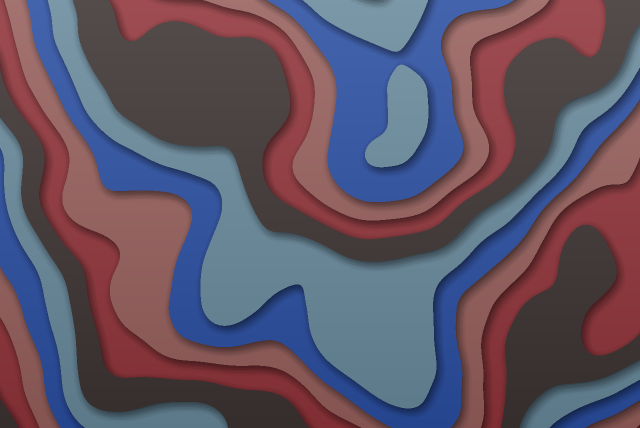
Give the GLSL for this background, as a Shadertoy shader.

```glsl
#define SHEETS 5
#define TREND vec2(1.7, 1.35)
#define RIDGE vec2(0.85, 0.3)
#define WARP_SCALE 2.9
#define WARP_AMOUNT 0.75
#define DETAIL_AMOUNT 0.16
#define SHADOW_RADIUS 0.019
#define SHADOW_OFFSET vec2(-0.006, 0.008)
#define SHADOW_STRENGTH 0.6
#define SHADOW_TAPS 24
#define LIGHT_FALLOFF 0.12
#define SAMPLES 2

// Sheets from lowest to highest: red, rose, blue, slate, charcoal
const vec3 PALETTE[SHEETS] = vec3[SHEETS](
    vec3(0.56, 0.24, 0.26),
    vec3(0.58, 0.39, 0.38),
    vec3(0.205, 0.33, 0.62),
    vec3(0.42, 0.535, 0.60),
    vec3(0.27, 0.235, 0.235));

vec2 randomGradient(vec2 cell) {
    float angle = 6.2832 * fract(sin(dot(cell, vec2(127.1, 311.7))) * 43758.5);
    return vec2(cos(angle), sin(angle));
}

float gradientNoise(vec2 p) {
    vec2 cell = floor(p), f = p - cell;
    vec2 u = f * f * f * (f * (f * 6.0 - 15.0) + 10.0);
    vec2 e = vec2(1.0, 0.0);
    float a = dot(randomGradient(cell), f);
    float b = dot(randomGradient(cell + e.xy), f - e.xy);
    float c = dot(randomGradient(cell + e.yx), f - e.yx);
    float d = dot(randomGradient(cell + e.xx), f - e.xx);
    return mix(mix(a, b, u.x), mix(c, d, u.x), u.y);
}

// Ridge running up the canvas, bent by two octaves of noise
float terrain(vec2 p) {
    vec2 q = p - RIDGE;
    float side = sqrt(q.x * q.x + 0.012);
    return 0.95 + TREND.y * q.y - TREND.x * side
        + WARP_AMOUNT * gradientNoise(p * WARP_SCALE + 3.7)
        + DETAIL_AMOUNT * gradientNoise(p * WARP_SCALE * 2.1 + 17.3);
}

int sheetAt(vec2 p) {
    return min(int(fract(terrain(p)) * float(SHEETS)), SHEETS - 1);
}

// Share of a disc, shifted towards the light, covered by higher sheets
float shadowOn(int sheet, vec2 p) {
    float covered = 0.0;
    for (int i = 0; i < SHADOW_TAPS; i++) {
        float radius = SHADOW_RADIUS * sqrt((float(i) + 0.5) / float(SHADOW_TAPS));
        float angle = 2.39996 * float(i);
        vec2 tap = p + SHADOW_OFFSET + radius * vec2(cos(angle), sin(angle));
        covered += sheetAt(tap) > sheet ? 1.0 : 0.0;
    }
    return covered / float(SHADOW_TAPS);
}

vec3 paperColour(vec2 p) {
    int sheet = sheetAt(p);
    vec3 colour = PALETTE[sheet] + LIGHT_FALLOFF * (p.y - 0.5);
    return colour * (1.0 - SHADOW_STRENGTH * shadowOn(sheet, p));
}

void mainImage(out vec4 fragColor, in vec2 fragCoord) {
    // Average a small grid of samples to smooth the edges
    vec3 sum = vec3(0.0);
    for (int j = 0; j < SAMPLES; j++) {
        for (int i = 0; i < SAMPLES; i++) {
            vec2 jitter = (vec2(i, j) + 0.5) / float(SAMPLES) - 0.5;
            sum += paperColour((fragCoord + jitter) / iResolution.y);
        }
    }
    fragColor = vec4(sum / float(SAMPLES * SAMPLES), 1.0);
}
```
